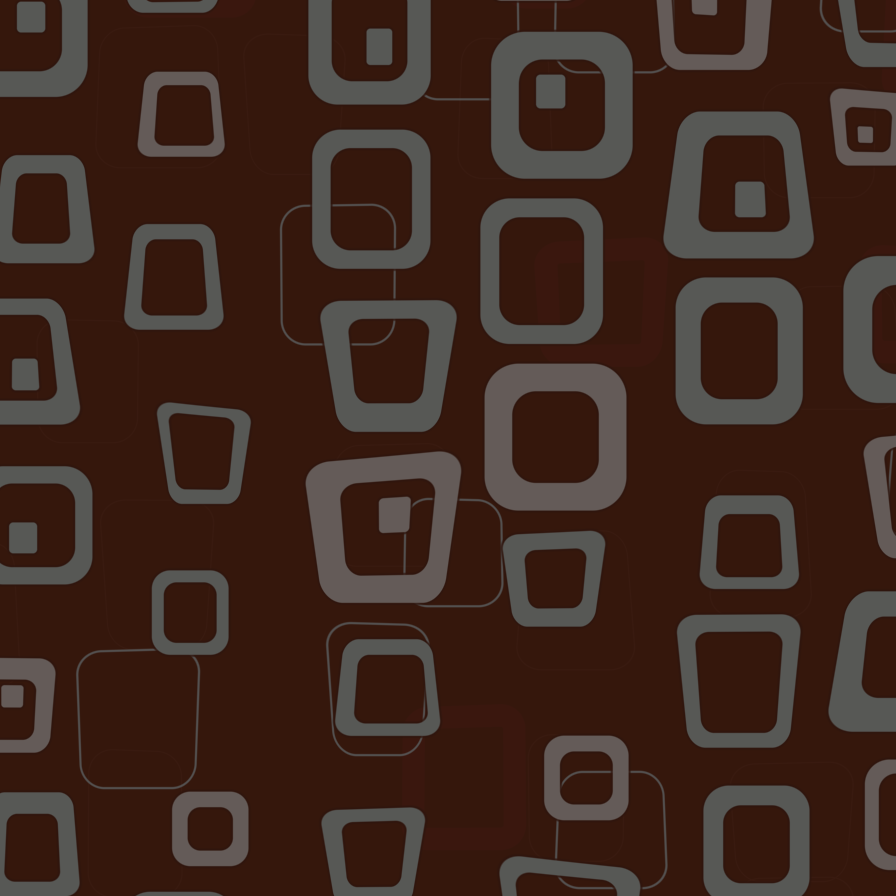
This pattern is drawn by a three.js fragment shader. Its source:

```glsl
varying vec2 vUv;

vec3 hash3(vec2 p) {
  vec3 q = vec3(dot(p, vec2(127.1, 311.7)), dot(p, vec2(269.5, 183.3)), dot(p, vec2(419.2, 371.9)));
  return fract(sin(q) * 43758.545);
}

float roundBox(vec2 p, vec2 halfSize, float radius) {
  vec2 q = abs(p) - halfSize + radius;
  return length(max(q, 0.0)) + min(max(q.x, q.y), 0.0) - radius;
}

// Widens or narrows a box towards its top and tilts the top side
vec2 skew(vec2 p, vec2 halfSize, float taper, float tilt) {
  float rise = clamp(p.y / halfSize.y, -1.3, 1.3);
  return vec2(p.x / (1.0 + taper * rise), p.y - tilt * p.x * (0.5 + 0.5 * rise));
}

float cover(float d) {
  return 1.0 - smoothstep(-0.001, 0.001, d);
}

// Sparse rounded outlines of one line width
float outlines(vec2 uv, float cells, float seed, float chance, float lineWidth) {
  float ink = 0.0;
  for (int j = -1; j <= 1; j++) {
    for (int i = -1; i <= 1; i++) {
      vec2 id = floor(uv * cells) + vec2(float(i), float(j));
      vec3 a = hash3(id + seed);
      vec3 b = hash3(id + seed + 31.0);
      vec2 p = uv - (id + 0.5 + 0.6 * (a.xy - 0.5)) / cells;
      vec2 halfSize = mix(vec2(0.05, 0.06), vec2(0.072, 0.085), b.xy);
      p = skew(p, halfSize, 0.2 * (b.z - 0.5), 0.1 * (b.x - 0.5));
      float d = roundBox(p, halfSize, 0.028);
      float line = cover(abs(d + 0.5 * lineWidth) - 0.5 * lineWidth);
      ink = max(ink, line * step(a.z, chance));
    }
  }
  return ink;
}

void main() {
  // Ground with barely visible shapes, then thin grey outlines
  vec3 color = vec3(0.206, 0.09, 0.048);
  color = mix(color, vec3(0.228, 0.092, 0.056), outlines(vUv, 2.6, 5.0, 0.6, 0.025));
  color = mix(color, vec3(0.235, 0.112, 0.07), 0.7 * outlines(vUv, 4.0, 17.0, 0.8, 0.0012));
  color = mix(color, vec3(0.34), 0.9 * outlines(vUv, 3.4, 43.0, 0.5, 0.0024));

  // Bold frames in columns, each column shifted by its own amount
  vec2 cells = vec2(5.0, 5.4);
  for (int i = -1; i <= 1; i++) {
    float column = floor(vUv.x * cells.x + 0.4) + float(i);
    float shift = hash3(vec2(column, 7.0)).x + 0.5 * mod(column, 2.0);
    for (int j = -1; j <= 1; j++) {
      vec2 id = vec2(column, floor(vUv.y * cells.y + shift) + float(j));
      vec3 a = hash3(id + 3.0);
      vec3 b = hash3(id + 61.0);
      vec3 c = hash3(id + 97.0);

      float size = mix(0.042, 0.083, a.x);
      vec2 halfSize = vec2(size, min(size * mix(0.95, 1.2, a.y), 0.082));
      vec2 slack = max(0.5 / cells - 1.12 * halfSize - 0.004, 0.0);
      vec2 center = (id + 0.5 - vec2(0.4, shift)) / cells + slack * (2.0 * b.xy - 1.0);

      // Some frames stay straight, the rest taper up or down
      float bent = step(0.42, a.z);
      float taper = bent * mix(0.08, 0.19, c.x) * (c.y < 0.35 ? -1.0 : 1.0);
      float tilt = bent * step(0.35, c.y) * 0.26 * (c.z - 0.5);
      vec2 p = skew(vUv - center, halfSize, taper, tilt);

      // Outer shape minus a slightly shifted hole
      float rim = size * mix(0.26, 0.41, b.z);
      float radius = size * mix(0.48, 0.34, bent);
      vec2 hole = halfSize - rim;
      vec2 holeShift = bent * 0.25 * rim * (2.0 * c.zx - 1.0);
      float d = max(roundBox(p, halfSize, radius), -roundBox(p - holeShift, hole, 0.7 * radius));

      // Now and then a small solid block inside the hole
      if (fract(b.z * 13.7) < 0.22) {
        vec2 block = hole * vec2(0.34, 0.37);
        vec2 offset = hole * vec2(0.26, 0.3) * sign(c.zy - 0.4);
        d = min(d, roundBox(p - offset, block, 0.3 * block.x));
      }

      vec3 paint = fract(c.z * 7.3) < 0.42 ? vec3(0.392, 0.358, 0.345) : vec3(0.34, 0.345, 0.335);
      color = mix(color, vec3(0.18, 0.08, 0.05), 0.8 * (1.0 - smoothstep(0.001, 0.0035, d)));
      color = mix(color, paint, cover(d));
    }
  }

  gl_FragColor = vec4(color, 1.0);
}
```
